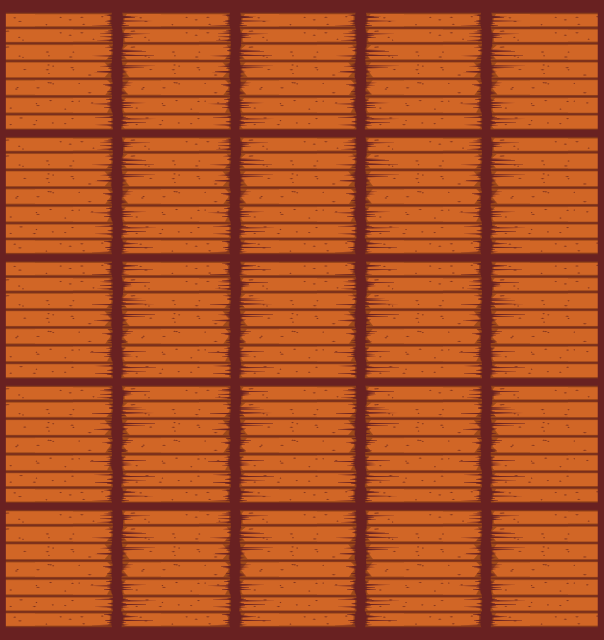
Write a WebGL 1 fragment shader that draws this texture.

```glsl
precision highp float;
// Plank wall: five columns by five panels of seven boards, split by dark seams.
// Boards come from piecewise repeats; hashed chamfers, splits and specks wear
// them, seeded by board type so that the wear recurs from column to column.
uniform vec2 u_resolution;

const vec2 SHEET = vec2(724.0, 768.0);   // layout units across the canvas
const float PANEL_H = 141.0;
const float BOARD_LEN = 139.0;
const vec3 SEAM = vec3(0.41, 0.13, 0.13);
const vec3 WOOD = vec3(0.82, 0.40, 0.15);
const vec3 BEVEL = vec3(0.62, 0.29, 0.10);
const vec3 SHADE = vec3(0.55, 0.23, 0.10);
const vec3 GROOVE = vec3(0.47, 0.18, 0.11);

float hash(vec2 p) {
  return fract(sin(dot(p, vec2(12.99, 78.23))) * 4375.85);
}

float noise(float x, float seed) {
  float i = floor(x);
  float f = fract(x);
  return mix(hash(vec2(i, seed)), hash(vec2(i + 1.0, seed)), f * f * (3.0 - 2.0 * f));
}

// Coverage of a shape from its signed distance and the pixel size
float cover(float d, float px) {
  return clamp(0.5 - d / px, 0.0, 1.0);
}

// Board at height t of a panel: x = type, y = offset in board, z = board height
vec3 boardAt(float t) {
  vec3 span = t < 37.0 ? vec3(0.0, 0.0, 18.5)
            : t < 122.0 ? vec3(2.0, 37.0, 21.25) : vec3(6.0, 122.0, 19.0);
  float n = floor((t - span.y) / span.z);
  return vec3(span.x + n, t - span.y - n * span.z, span.z);
}

// Distance outside one chamfered corner, d from the end and e from the edge
float corner(float d, float e, float seed, float kind) {
  float big = 1.0 - smoothstep(0.5, 2.5, abs(kind - 3.2));
  float size = 2.5 + 3.0 * hash(vec2(kind, seed)) + 3.0 * big;
  return (1.0 - (d - 1.5) / size - e / (size * 1.25)) * size * 0.75;
}

// Worn end of a board: bevelled corners, then tapering splits
vec3 wearEnd(vec3 col, float d, vec3 board, float side, float px) {
  float cut = max(corner(d, board.y, side + 3.0, board.x),
                  corner(d, board.z - board.y, side + 7.0, board.x));
  col = mix(col, BEVEL, cover(-max(cut, 2.0 - d), px));
  col = mix(col, SHADE, cover(d - 1.0, px));
  for (int i = 0; i < 6; i++) {
    vec2 key = vec2(board.x * 7.0 + float(i), side + 11.0);
    float y = board.z * (0.12 + 0.76 * hash(key));
    float reach = 5.0 + mix(26.0, 38.0, side) * pow(hash(key + 31.0), 4.0);
    float halfWidth = 0.85 * (1.0 - d / reach);
    float split = cover(abs(board.y - y) - halfWidth, px) * step(d, reach);
    col = mix(col, SEAM, split);
  }
  return col;
}

// Small flat knots scattered along a board
vec3 addSpecks(vec3 col, float x, vec3 board, float px) {
  for (int i = 0; i < 8; i++) {
    vec2 key = vec2(board.x * 5.0 + float(i), 53.0);
    vec2 at = vec2(8.0 + 122.0 * hash(key), board.z * (0.2 + 0.6 * hash(key + 17.0)));
    vec2 radius = vec2(0.7 + 0.8 * hash(key + 29.0), 0.65);
    vec2 q = (vec2(x, board.y) - at) / radius;
    col = mix(col, GROOVE, 0.85 * cover((length(q) - 1.0) * radius.y, px));
  }
  return col;
}

// Grooves along both long edges of a board
vec3 addGrooves(vec3 col, float x, vec3 board, float px) {
  float jog = 0.35 * step(0.5, hash(vec2(floor(x / 46.0), board.x)));
  float e = min(board.y, board.z - board.y);
  col = mix(col, BEVEL, cover(e - 1.8 - jog, px));
  col = mix(col, SHADE, cover(e - 1.25, px));
  return mix(col, GROOVE, cover(e - 0.85, px));
}

void main() {
  vec2 p = gl_FragCoord.xy / u_resolution * SHEET;
  p.y = SHEET.y - p.y;
  float px = SHEET.y / u_resolution.y;

  // Panel and board; some panels start one board later in the cycle
  float panel = clamp(floor((p.y - 10.7) / 149.2), 0.0, 4.0);
  float y = p.y - 15.0 - panel * 149.2;
  float shifted = max(mod(panel, 2.0), step(3.5, panel));
  float t = mod(clamp(y, 0.0, PANEL_H - 0.01) + 18.5 * shifted, PANEL_H);
  vec3 board = boardAt(t);

  // Column and its two ends; outermost ends are cut plain
  float column = p.x < 140.5 ? 0.0 : p.x < 282.0 ? 1.0
               : min(2.0 + floor((p.x - 282.0) / 150.5), 4.0);
  float left = column < 0.5 ? 7.0 : column < 1.5 ? 146.5 : 288.0 + (column - 2.0) * 150.5;
  float right = column < 0.5 ? 134.5 : column < 1.5 ? 276.0
              : min(426.5 + (column - 2.0) * 150.5, 716.5);
  float plainL = step(column, 0.5);
  float plainR = step(3.5, column);
  float dl = p.x - left - (1.0 - plainL) * 2.4 * (noise(t * 0.13, 5.0) - 0.5);
  float dr = right - p.x - (1.0 - plainR) * 2.4 * (noise(t * 0.13, 9.0) - 0.5);
  float x = plainL > 0.5 ? p.x - right + BOARD_LEN : p.x - left;

  // Layers from bare wood up to the seams
  vec3 col = addSpecks(WOOD, x, board, px);
  col = wearEnd(col, dl + 200.0 * plainL, board, 1.0, px);
  col = wearEnd(col, dr + 200.0 * plainR, board, 0.0, px);
  col = addGrooves(col, x, board, px);
  float outside = max(max(-dl, -dr), max(-y, y - PANEL_H));
  gl_FragColor = vec4(mix(SEAM, col, cover(outside, px)), 1.0);
}
```
